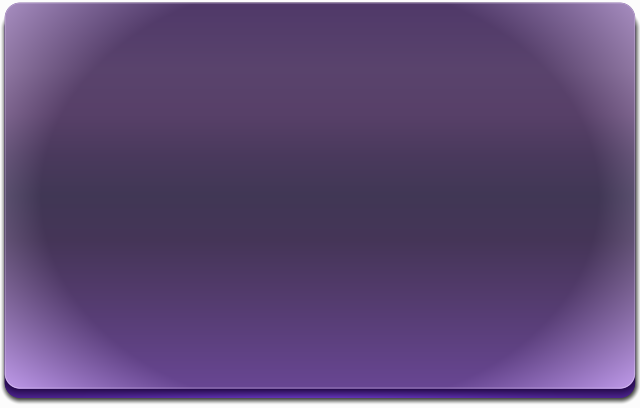
Give the GLSL for this background, as a Shadertoy shader.

```glsl
// A glossy purple rounded panel with glowing corners, a dark lower lip and a soft shadow.
#define PANEL_HALF vec2(0.773, 0.4735)  // half size, in canvas heights
#define PANEL_MID vec2(-0.0002, 0.5205) // x from canvas centre, y from bottom
#define CORNER_RADIUS 0.038
#define LIP_DROP 0.0225
#define SHADOW_DROP 0.027
#define SHADOW_BLUR 0.013
#define GLOW_RADII vec2(0.683, 0.526)
#define GLOW_GAIN 0.77
#define RIM_WIDTH 0.002

float roundedBox(vec2 p, vec2 halfSize, float radius) {
    vec2 q = abs(p) - halfSize + radius;
    return length(max(q, 0.0)) + min(max(q.x, q.y), 0.0) - radius;
}

float ramp(float from, float to, float x) {
    return clamp((x - from) / (to - from), 0.0, 1.0);
}

float coverage(float dist, float pixel) {
    return 1.0 - smoothstep(-0.5 * pixel, 0.5 * pixel, dist);
}

// Vertical sheen; depth runs from 0 at the top to 1 at the bottom
vec3 sheen(float depth) {
    vec3 c = mix(vec3(0.310, 0.220, 0.410), vec3(0.350, 0.262, 0.425), ramp(0.00, 0.17, depth));
    c = mix(c, vec3(0.342, 0.250, 0.408), ramp(0.17, 0.28, depth));
    c = mix(c, vec3(0.290, 0.225, 0.363), ramp(0.28, 0.38, depth));
    c = mix(c, vec3(0.252, 0.215, 0.332), ramp(0.38, 0.48, depth));
    c = mix(c, vec3(0.270, 0.208, 0.343), ramp(0.48, 0.59, depth));
    c = mix(c, vec3(0.318, 0.228, 0.415), ramp(0.59, 0.71, depth));
    return mix(c, vec3(0.410, 0.275, 0.580), ramp(0.71, 0.96, depth));
}

void mainImage(out vec4 fragColor, in vec2 fragCoord) {
    float pixel = 1.0 / iResolution.y;
    vec2 uv = fragCoord * pixel;
    vec2 p = vec2(uv.x - 0.5 * iResolution.x * pixel, uv.y) - PANEL_MID;

    float panel = roundedBox(p, PANEL_HALF, CORNER_RADIUS);
    float lip = roundedBox(p + vec2(0.0, LIP_DROP), PANEL_HALF, CORNER_RADIUS);
    float shadow = roundedBox(p + vec2(-0.0015, SHADOW_DROP), PANEL_HALF, CORNER_RADIUS);

    // White ground and blurred shadow
    float shade = 1.0 - smoothstep(-0.5 * SHADOW_BLUR, SHADOW_BLUR, shadow);
    vec3 color = mix(vec3(0.99), vec3(0.26, 0.27, 0.25), shade);

    // Lip, brighter towards the middle and the lower edge
    float middle = 1.0 - smoothstep(0.0, 0.75, abs(p.x));
    float lower = ramp(0.002, LIP_DROP, panel);
    vec3 lipColor = mix(vec3(0.16, 0.05, 0.32), vec3(0.30, 0.14, 0.56), lower);
    lipColor += vec3(0.09, 0.07, 0.16) * middle * lower;
    color = mix(color, lipColor, coverage(lip, pixel));

    // Panel face with an elliptical glow rising towards the corners
    float reach = length(p / GLOW_RADII);
    vec3 face = sheen(1.0 - uv.y);
    face += vec3(1.0, 0.97, 1.0) * GLOW_GAIN * max(reach - 1.0, 0.0);

    // Thin light rim, strongest along the bottom
    float rim = 1.0 - smoothstep(0.0, RIM_WIDTH, abs(panel + RIM_WIDTH));
    float rimGain = mix(0.3, 0.65, ramp(-0.40, -0.46, p.y));
    face = mix(face, vec3(0.86, 0.78, 0.94), rim * rimGain);
    color = mix(color, face, coverage(panel, pixel));

    fragColor = vec4(clamp(color, 0.0, 1.0), 1.0);
}
```
